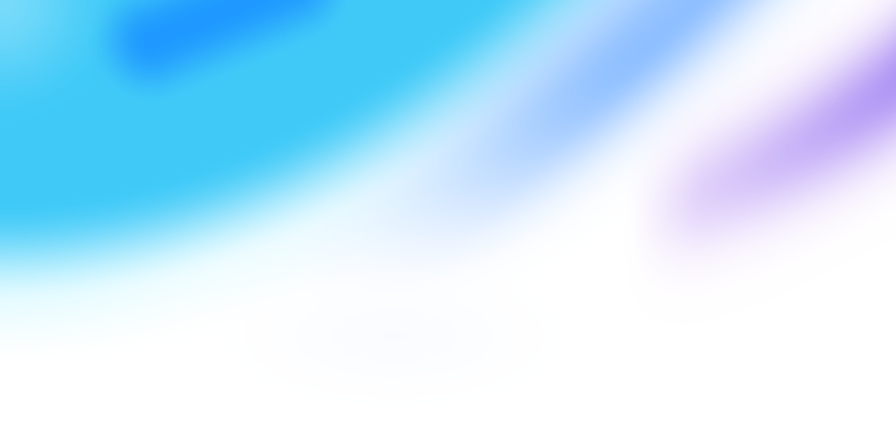
Give the GLSL for this background, as a Shadertoy shader.

```glsl
// Soft abstract backdrop: a cyan sweep with blue and violet streaks fading to white.

#define CYAN vec3(0.25, 0.79, 0.97)
#define PALE_CYAN vec3(0.87, 0.98, 1.00)
#define DEEP_BLUE vec3(0.12, 0.60, 1.00)
#define SKY_BLUE vec3(0.56, 0.75, 1.00)
#define VIOLET vec3(0.69, 0.59, 0.96)
#define PINK vec3(0.98, 0.92, 0.99)
#define HAZE vec3(0.97, 0.98, 1.00)
#define SWEEP_SOFTNESS 0.115
#define STREAK_WIDTH 0.115

float bell(float d, float width) {
    return exp(-d * d / (width * width));
}

// Approximate signed distance to y = c.x + c.y * x + c.z * x^2, positive above.
float curveDistance(vec2 p, vec3 c) {
    float slope = c.y + 2.0 * c.z * p.x;
    return (p.y - c.x - p.x * (c.y + c.z * p.x)) / sqrt(1.0 + slope * slope);
}

float segmentDistance(vec2 p, vec2 a, vec2 b) {
    vec2 ab = b - a;
    float t = clamp(dot(p - a, ab) / dot(ab, ab), 0.0, 1.0);
    return length(p - a - t * ab);
}

// Signed distance to the line through a and b, positive on its left.
float lineDistance(vec2 p, vec2 a, vec2 b) {
    vec2 along = normalize(b - a);
    return dot(p - a, vec2(-along.y, along.x));
}

void mainImage(out vec4 fragColor, in vec2 fragCoord) {
    // The canvas spans 2 by 1 units.
    vec2 p = fragCoord / iResolution.xy * vec2(2.0, 1.0);
    vec3 color = vec3(1.0);

    // Faint haze low on the canvas
    float haze = bell(length((p - vec2(0.88, 0.25)) / vec2(0.24, 0.10)), 1.0);
    color = mix(color, HAZE, 0.7 * haze);

    // Pale halo around the cyan sweep
    float sweep = curveDistance(p, vec3(0.435, 0.0, 0.36));
    float halo = smoothstep(-0.26, -0.03, sweep);
    color = mix(color, PALE_CYAN, halo * mix(1.0, 0.65, smoothstep(0.0, 0.5, p.x)));

    // Blue diagonal streak, softer on the side facing the sweep
    float blueOffset = lineDistance(p, vec2(1.04, 0.505), vec2(1.55, 1.0));
    float blueWidth = STREAK_WIDTH + 0.055 * smoothstep(-0.05, 0.05, blueOffset);
    float blue = bell(blueOffset, blueWidth) * smoothstep(0.30, 0.90, p.y);
    color = mix(color, SKY_BLUE, blue);

    // Violet streak with a pink fringe
    vec2 q = p - vec2(1.56, 0.0);
    float violetOffset = curveDistance(q, vec3(0.57, 0.40, 0.37));
    float violetFade = smoothstep(1.38, 1.58, p.x);
    float violetStrength = mix(0.30, 1.0, clamp((p.x - 1.52) / 0.48, 0.0, 1.0));
    color = mix(color, PINK, 0.6 * violetFade * bell(violetOffset, 1.3 * STREAK_WIDTH));
    color = mix(color, VIOLET, violetFade * violetStrength * bell(violetOffset, 0.95 * STREAK_WIDTH));

    // Cyan sweep, lighter in the upper left corner
    float corner = 1.0 - smoothstep(0.0, 0.28, length(p - vec2(0.0, 1.0)));
    vec3 sweepColor = mix(CYAN, PALE_CYAN, 0.35 * corner);
    color = mix(color, sweepColor, smoothstep(-SWEEP_SOFTNESS, SWEEP_SOFTNESS, sweep));

    // Deep blue core at the top edge
    float core = segmentDistance(p, vec2(0.34, 0.91), vec2(0.65, 1.04));
    color = mix(color, DEEP_BLUE, 1.0 - smoothstep(0.01, 0.15, core));

    fragColor = vec4(color, 1.0);
}
```
